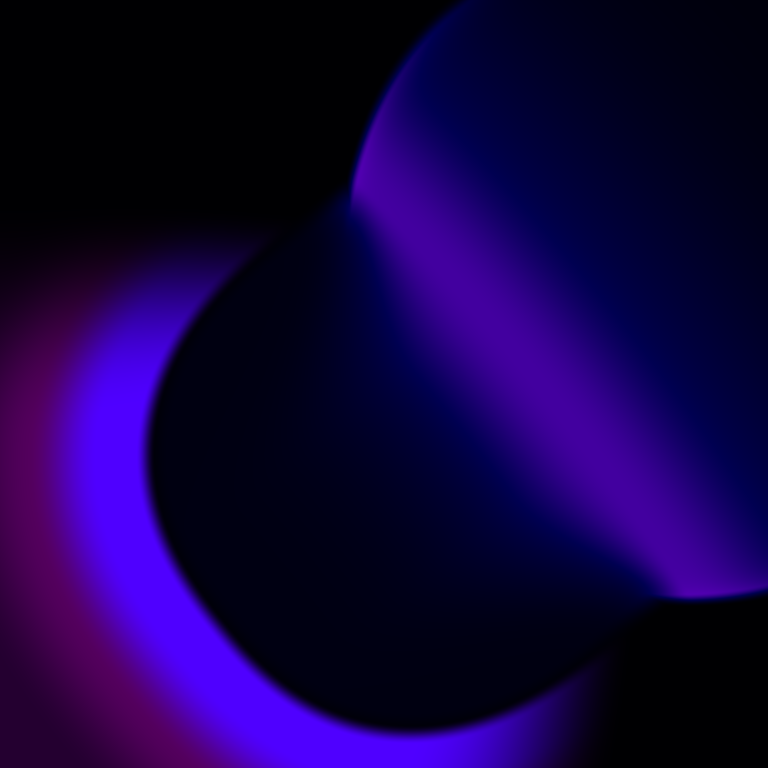
Give the GLSL for this background, as a WebGL 2 fragment shader.

```glsl
#version 300 es
precision highp float;
// Glowing violet tube folds with a bright crescent on a black ground.
uniform vec2 u_resolution;
out vec4 fragColor;

// Signed distance (approximate) to the rounded lower tube.
float lowerTube(float along, float across) {
    vec2 q = vec2(max(-0.09 - along, 0.0) / 0.375, abs(across - 0.01) / 0.345);
    return 0.36 * (pow(pow(q.x, 2.4) + pow(q.y, 2.4) + 1e-6, 1.0 / 2.4) - 1.0);
}

// Depth inside the flared upper tube, negative outside.
float upperTube(float along, float across) {
    float flare = max(0.28 - along, 0.0);
    return 0.45 - 1.58 * flare * flare - abs(across);
}

// Black to navy to violet.
vec3 violetRamp(float t) {
    return vec3(clamp((t - 0.31) * 0.85, 0.0, 0.31), 0.0, t);
}

float bell(float x) {
    return exp(-x * x);
}

// Crescent light outside the lower tube, cooling to magenta with distance.
vec3 crescent(float dist, float along) {
    float reach = max(dist, 0.0);
    vec3 light = mix(vec3(0.31, 0.0, 1.0), vec3(0.33, 0.0, 0.36), smoothstep(0.055, 0.145, reach));
    light = mix(light, vec3(0.14, 0.0, 0.18), smoothstep(0.13, 0.25, reach));
    return light * smoothstep(0.04, 0.36, -along - reach);
}

// Light on the tubes: a soft diagonal fold plus a rim on the upper edge.
float tubeLight(float along, float across, float depth, float upperMask) {
    float side = smoothstep(0.1, 0.36, abs(across));
    float x = along - 0.06 + 0.15 * across * across;
    float narrow = 1.0 - 0.75 * side;
    float band = 0.58 * bell(x / (x < 0.0 ? 0.12 * narrow : 0.13));
    float base = x < 0.0
        ? 0.06 + 0.28 * bell(x / (0.2 * narrow))
        : 0.03 + 0.31 * bell(x / 0.28);
    float rim = 0.62 * exp(-max(depth, 0.0) / 0.045) * upperMask
        * smoothstep(-0.04, 0.04, along) * (1.0 - smoothstep(0.05, 0.5, along));
    return pow(band * band * band + base * base * base + rim * rim * rim, 1.0 / 3.0);
}

void main() {
    vec2 p = gl_FragCoord.xy / u_resolution - vec2(0.65, 0.47);
    float along = dot(p, vec2(0.78, 0.625));
    float across = dot(p, vec2(-0.625, 0.78));

    float dist = lowerTube(along, across);
    float depth = upperTube(along, across);
    float upperMask = smoothstep(-0.006, 0.016, depth);
    float lowerMask = 1.0 - smoothstep(-0.03, 0.006, dist);

    // The lower mask stops where the upper tube takes over.
    lowerMask *= 1.0 - smoothstep(0.0, 0.05, along);
    float body = max(upperMask * smoothstep(-0.08, 0.0, along), lowerMask);

    vec3 color = violetRamp(tubeLight(along, across, depth, upperMask) * body);
    color += crescent(dist, along) * smoothstep(-0.012, 0.012, dist);
    color += vec3(0.0, 0.0, 0.008);
    fragColor = vec4(min(color, 1.0), 1.0);
}
```
